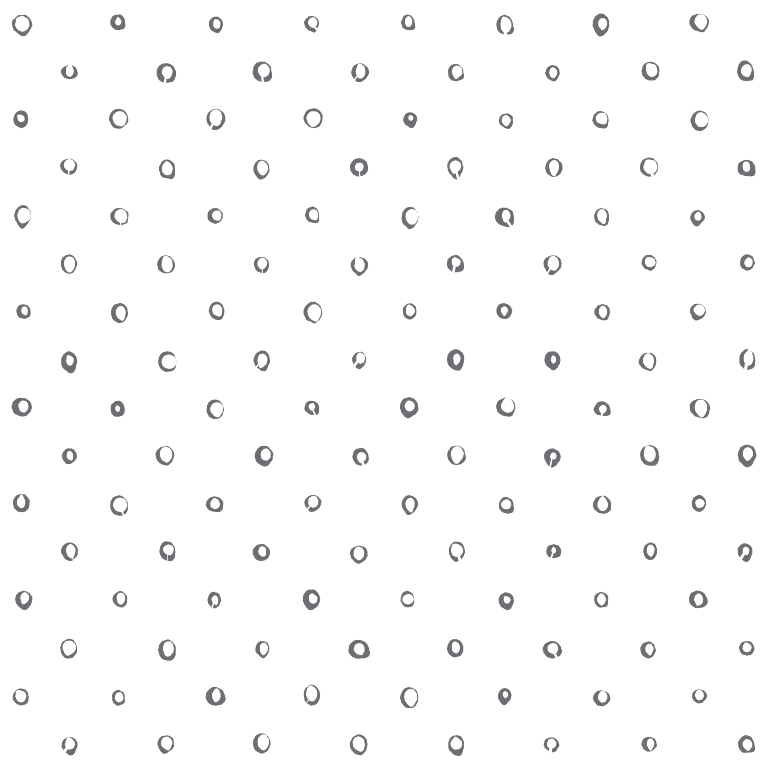
Write a WebGL 2 fragment shader that draws this pattern.

```glsl
#version 300 es
precision highp float;
// Hand-inked little rings on white, in 16 staggered rows of 8.
// Each ring is a teardrop outline minus a shifted teardrop hole, with a rough
// edge, hashed size, weight and tilt, and sometimes a break in the stroke.

#define PITCH vec2(0.1258, 0.0626)     // column and row spacing
#define FIRST vec2(0.0290, 0.0305)     // first ring, from the top left
#define STAGGER 0.49                   // shift of odd rows, in columns
#define JITTER 0.0020                  // largest drift of a ring centre
#define RADIUS vec2(0.0092, 0.0130)    // smallest and largest ring
#define STROKE vec2(0.0031, 0.0067)    // thinnest and thickest line
#define ROUGHNESS 0.0016               // depth of the ragged edge
#define GRAIN_SCALE 420.0              // ragged edge detail per canvas
#define GAP_CHANCE 0.24                // share of broken rings
#define INK vec3(0.43, 0.43, 0.45)
#define PAPER vec3(1.0)

uniform vec2 u_resolution;
out vec4 fragColor;

// Integer hash: two cell coordinates and a channel to a value in 0..1
float hash(vec2 cell, int channel) {
    uvec2 c = uvec2(ivec2(cell) + 4096);
    uint h = c.x * 73856093u ^ c.y * 19349663u ^ uint(channel) * 83492791u;
    h = (h ^ (h >> 16)) * 2146121005u;
    h = (h ^ (h >> 15)) * 2221713035u;
    h ^= h >> 16;
    return float(h & 65535u) / 65535.0;
}

float signedHash(vec2 cell, int channel) {
    return 2.0 * hash(cell, channel) - 1.0;
}

float valueNoise(vec2 p) {
    vec2 i = floor(p), f = fract(p);
    f = f * f * (3.0 - 2.0 * f);
    float low = mix(hash(i, 40), hash(i + vec2(1, 0), 40), f.x);
    float high = mix(hash(i + vec2(0, 1), 40), hash(i + vec2(1, 1), 40), f.x);
    return mix(low, high, f.y);
}

vec2 direction(float angle) {
    return vec2(cos(angle), sin(angle));
}

// Approximate distance to a circle pulled to a soft point along tipDir
float teardrop(vec2 p, float radius, vec2 tipDir, float tip) {
    float len = length(p);
    float facing = max(dot(p, tipDir) / max(len, 1e-5), 0.0);
    return len - radius * (1.0 + tip * pow(facing, 9.0));
}

// Distance to a segment running outward from the centre
float spoke(vec2 p, vec2 dir, float reach) {
    return length(p - dir * clamp(dot(p, dir), 0.0, reach));
}

float inkRing(vec2 p, vec2 cell, float rough) {
    float radius = mix(RADIUS.x, RADIUS.y, hash(cell, 1));
    float weight = hash(cell, 2);
    float stroke = mix(STROKE.x, STROKE.y, weight * weight);
    float holeRadius = max(radius - stroke, radius * 0.36);

    // Outer outline: slightly oval, pointed near the bottom
    float squash = 0.09 * signedHash(cell, 3);
    vec2 outerPos = p * vec2(1.04 + squash, 1.0 - squash);
    vec2 tipDir = direction(-1.15 + 0.65 * signedHash(cell, 4));
    float outer = teardrop(outerPos, radius, tipDir, 0.30 * hash(cell, 5));

    // Hole: off centre, so the left and lower stroke is heavier
    vec2 shift = vec2(0.09, 0.07) + 0.10 * vec2(signedHash(cell, 6), signedHash(cell, 7));
    float narrow = 0.10 + 0.14 * signedHash(cell, 8);
    vec2 holePos = (p - radius * shift) * vec2(1.0 + narrow, 1.0 - 0.6 * narrow);
    float holeSide = hash(cell, 9) < 0.65 ? -1.4 : 1.9;
    vec2 holeTip = direction(holeSide + 0.5 * signedHash(cell, 10));
    float hole = teardrop(holePos, holeRadius, holeTip, 0.38 * hash(cell, 11));

    float ring = max(outer + rough, -(hole - 0.8 * rough));

    // Break where a light stroke fails to close
    if (hash(cell, 12) < GAP_CHANCE) {
        vec2 gapDir = direction(-1.6 + 0.7 * signedHash(cell, 13));
        float gapWidth = mix(0.0006, 0.0021, hash(cell, 14));
        ring = max(ring, gapWidth - spoke(p, gapDir, 2.0 * radius) + 0.4 * rough);
    }
    return ring;
}

void main() {
    vec2 uv = gl_FragCoord.xy / u_resolution.y;
    float pixel = 1.0 / u_resolution.y;

    // Nearest lattice point, with rows counted from the top
    vec2 grid = (vec2(uv.x, 1.0 - uv.y) - FIRST) / PITCH;
    float row = floor(grid.y + 0.5);
    float rowShift = STAGGER * mod(row, 2.0);
    vec2 cell = vec2(floor(grid.x - rowShift + 0.5), row);
    vec2 p = (grid - cell - vec2(rowShift, 0.0)) * PITCH * vec2(1.0, -1.0);
    p -= JITTER * vec2(signedHash(cell, 20), signedHash(cell, 21));

    // Ragged edge and faint mottling of the ink
    float coarse = valueNoise(uv * GRAIN_SCALE * 0.5);
    float fine = valueNoise(uv * GRAIN_SCALE + 37.0);
    float rough = ROUGHNESS * (0.6 * coarse + 0.4 * fine - 0.5);
    float mottle = 0.05 * (valueNoise(uv * GRAIN_SCALE * 1.6 + 91.0) - 0.5);

    float coverage = 1.0 - smoothstep(-0.6 * pixel, 0.6 * pixel, inkRing(p, cell, rough));
    fragColor = vec4(mix(PAPER, INK + mottle, coverage), 1.0);
}
```
